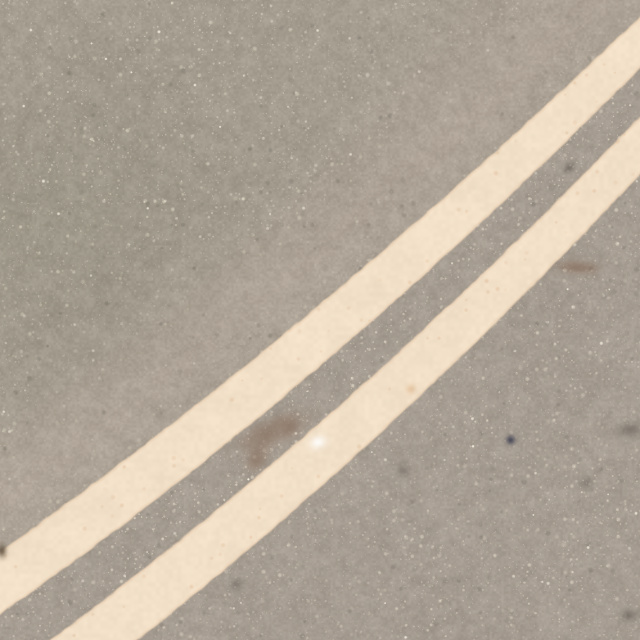
This texture is drawn by a Shadertoy shader. Its source:

```glsl
// Sunlit asphalt crossed by two curving cream road stripes.
// Parabolas bound the stripes; value noise tints the ground, and
// jittered grid cells scatter mineral flecks and small pits.

const vec3 ROAD_COOL = vec3(0.615, 0.592, 0.535);
const vec3 ROAD_MID = vec3(0.655, 0.622, 0.572);
const vec3 ROAD_WARM = vec3(0.695, 0.648, 0.598);
const vec3 PAINT = vec3(0.948, 0.878, 0.785);
const vec3 FLECK = vec3(0.90, 0.87, 0.80);
const vec3 STAIN = vec3(0.53, 0.43, 0.36);

float hash(vec2 p) {
    vec3 q = fract(vec3(p.xyx) * 0.1031);
    q += dot(q, q.yzx + 33.33);
    return fract((q.x + q.y) * q.z);
}

float noise(vec2 p) {
    vec2 i = floor(p), f = fract(p);
    f = f * f * (3.0 - 2.0 * f);
    return mix(mix(hash(i), hash(i + vec2(1, 0)), f.x),
               mix(hash(i + vec2(0, 1)), hash(i + vec2(1, 1)), f.x), f.y);
}

float fbm(vec2 p) {
    float sum = 0.0, amp = 0.5;
    for (int i = 0; i < 4; i++) {
        sum += amp * noise(p);
        p = p * 2.03 + 17.3;
        amp *= 0.5;
    }
    return sum / 0.9375;
}

// Signed distance above y = k.x + k.y x + k.z x^2
float curveDist(vec2 p, vec3 k) {
    float slope = k.y + 2.0 * k.z * p.x;
    return (p.y - k.x - p.x * (k.y + k.z * p.x)) / sqrt(1.0 + slope * slope);
}

// Positive inside the stripe between two curves
float stripe(vec2 p, vec3 upper, vec3 lower) {
    return min(-curveDist(p, upper), curveDist(p, lower));
}

// Soft ellipse turned by an angle
float blob(vec2 p, vec2 center, vec2 radius, float angle) {
    vec2 d = p - center;
    float c = cos(angle), s = sin(angle);
    d = vec2(c * d.x + s * d.y, c * d.y - s * d.x) / radius;
    return exp(-dot(d, d));
}

// One randomly sized dot in a share of the grid cells
float flecks(vec2 p, float cells, float share, float seed) {
    vec2 g = p * cells, id = floor(g) + seed;
    vec2 center = 0.3 + 0.4 * vec2(hash(id + 3.7), hash(id + 9.1));
    float radius = mix(0.12, 0.28, hash(id + 21.3));
    float dotMask = 1.0 - smoothstep(radius * 0.3, radius + 0.08, length(fract(g) - center));
    return dotMask * step(1.0 - share, hash(id)) * (0.3 + 0.7 * hash(id + 5.9));
}

vec3 asphalt(vec2 p, float above, float gap) {
    // Broad tint: cool at upper left, warm along the stripes
    float cool = blob(p, vec2(0.08, 0.66), vec2(0.48, 0.33), 0.5);
    float warm = exp(-pow((above - 0.065) / 0.085, 2.0));
    vec3 col = mix(ROAD_MID, ROAD_COOL, 0.85 * cool);
    col = mix(col, ROAD_WARM, 0.65 * warm);
    col = mix(col, vec3(0.645, 0.605, 0.565), 0.6 * (1.0 - smoothstep(-0.05, 0.0, above)));
    col += 0.025 * (fbm(p * 7.0) - 0.5) + 0.07 * (fbm(p * 65.0) - 0.5);
    col += 0.045 * (noise(p * 270.0) - 0.5);

    // Mineral grains, thinner on the worn band beside the stripe
    float density = (1.0 - 0.65 * warm) * (0.55 + 0.8 * noise(p * 9.0)) + 0.3 * gap;
    float grains = 0.0;
    for (int i = 0; i < 4; i++) {
        float n = float(i);
        vec2 q = p + 0.037 * n;
        grains += flecks(q, 72.0 + 35.0 * n, 0.14, 31.0 * n) * (0.5 - 0.07 * n);
    }
    col = mix(col, FLECK, clamp(grains * density, 0.0, 0.75));
    col = mix(col, vec3(0.99, 0.97, 0.91), 0.75 * flecks(p, 94.0, 0.015, 211.0) * density);
    return col * (1.0 - 0.12 * flecks(p, 58.0, 0.09, 97.0));
}

void mainImage(out vec4 fragColor, in vec2 fragCoord) {
    vec2 p = fragCoord / iResolution.xy;
    float soft = max(0.0022, 0.9 / iResolution.y);
    vec2 wobble = vec2(0.0, 0.003 * (noise(p * 85.0) - 0.5));

    // Stripe boundaries
    vec3 topEdge = vec3(0.138, 0.712, 0.124);
    vec3 upperLow = vec3(0.040, 0.699, 0.154);
    vec3 lowerTop = vec3(-0.0565, 0.7115, 0.163);
    vec3 lowerLow = vec3(-0.1605, 0.7075, 0.180);
    vec2 q = p + wobble;
    float inside = max(stripe(q, topEdge, upperLow), stripe(q, lowerTop, lowerLow));
    float gap = smoothstep(-0.01, 0.01, stripe(p, upperLow, lowerTop));
    vec3 col = asphalt(p, curveDist(p, topEdge), gap);

    // Brown stains and dark pits on the road
    float rough = 0.6 + 0.7 * noise(p * 55.0);
    float stains = 0.75 * blob(p, vec2(0.428, 0.325), vec2(0.046, 0.018), 0.4)
        + 0.6 * blob(p, vec2(0.402, 0.285), vec2(0.014, 0.020), -0.5)
        + 0.6 * blob(p, vec2(0.902, 0.582), vec2(0.030, 0.010), -0.08);
    float pits = blob(p, vec2(0.985, 0.328), vec2(0.016, 0.010), 0.0)
        + blob(p, vec2(0.983, 0.039), vec2(0.012, 0.009), 0.0)
        + blob(p, vec2(0.889, 0.738), vec2(0.010, 0.007), 0.7)
        + 0.7 * blob(p, vec2(0.368, 0.085), vec2(0.010), 0.0)
        + 0.7 * blob(p, vec2(0.630, 0.264), vec2(0.009), 0.0)
        + 0.7 * blob(p, vec2(0.915, 0.245), vec2(0.009), 0.0);
    col = mix(col, STAIN, clamp(stains * rough, 0.0, 0.75));
    col *= 1.0 - 0.22 * min(pits, 1.0);

    // Cream paint with mottling, faint scuffs and a tan rim
    vec3 paint = PAINT + 0.035 * (fbm(p * 24.0) - 0.5) + 0.025 * (noise(p * 150.0) - 0.5);
    paint -= vec3(0.03, 0.06, 0.08) * flecks(p, 65.0, 0.10, 53.0);
    paint -= vec3(0.05, 0.10, 0.14) * blob(p, vec2(0.642, 0.392), vec2(0.007), 0.0);
    paint = mix(paint, vec3(0.89, 0.77, 0.64), 0.5 * (1.0 - smoothstep(0.0, 0.006, inside)));
    col = mix(col, paint, smoothstep(-soft, soft, inside));

    // White chip, navy pebble and dark mark at the left border
    col = mix(col, vec3(0.99, 0.98, 0.96), blob(p, vec2(0.497, 0.309), vec2(0.012, 0.009), 0.4));
    col = mix(col, vec3(0.27, 0.27, 0.33), 0.9 * blob(p, vec2(0.798, 0.3125), vec2(0.007), 0.0));
    col = mix(col, vec3(0.40, 0.34, 0.27), 0.85 * blob(p, vec2(0.003, 0.139), vec2(0.007, 0.010), 0.0));
    fragColor = vec4(clamp(col, 0.0, 1.0), 1.0);
}
```
